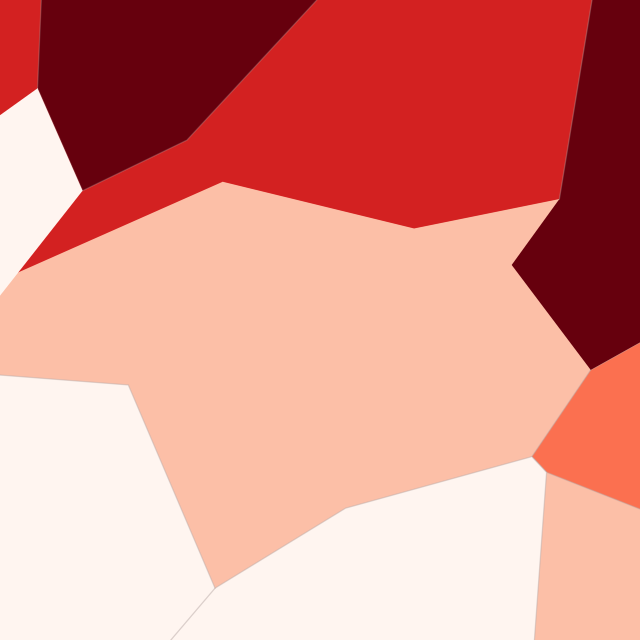
This background is drawn by a WebGL 2 fragment shader. Its source:

```glsl
#version 300 es
precision highp float;
// Flat angular cells in peach, cream and reds, parted by hairline seams.
uniform vec2 u_resolution;
out vec4 outColor;

const vec3 PEACH = vec3(0.988, 0.749, 0.655);
const vec3 CREAM = vec3(1.0, 0.961, 0.941);
const vec3 RED = vec3(0.828, 0.130, 0.130);
const vec3 MAROON = vec3(0.400, 0.0, 0.050);
const vec3 ORANGE = vec3(0.985, 0.440, 0.314);
const vec3 SEAM = vec3(0.72, 0.66, 0.65);

vec2 p;
float soft;

// Signed distance to the line from a to b, positive on its left
float side(float ax, float ay, float bx, float by) {
  vec2 a = vec2(ax, ay), e = normalize(vec2(bx, by) - a), q = p - a;
  return e.x * q.y - e.y * q.x;
}

float min4(float a, float b, float c, float d) {
  return min(min(a, b), min(c, d));
}

// Fill where d is positive, with a faint seam along d = 0
vec3 paint(vec3 base, vec3 fill, float d, float seam) {
  vec3 c = mix(base, fill, smoothstep(-soft, soft, d));
  return mix(c, SEAM, seam * (1.0 - smoothstep(0.0, 2.0 * soft, abs(d))));
}

// Hairline between two points
vec3 hairline(vec3 base, vec2 a, vec2 b, float strength) {
  vec2 e = b - a, q = p - a;
  float d = length(q - e * clamp(dot(q, e) / dot(e, e), 0.0, 1.0));
  return mix(base, SEAM, strength * (1.0 - smoothstep(0.0, 2.0 * soft, d)));
}

void main() {
  p = gl_FragCoord.xy / u_resolution;
  soft = max(0.001, 0.6 / u_resolution.y);
  vec3 color = PEACH;

  // Red band across the top
  float band = max(side(0.031, 0.5755, 0.348, 0.716), side(0.348, 0.716, 0.647, 0.643));
  color = paint(color, RED, min(band, side(0.647, 0.643, 0.874, 0.689)), 0.0);

  // Maroon cell, upper left
  float darkLeft = min4(side(0.0645, 1.0, 0.0586, 0.862), side(0.0586, 0.862, 0.129, 0.702),
                        side(0.129, 0.702, 0.292, 0.781), side(0.292, 0.781, 0.495, 1.0));
  color = paint(color, MAROON, darkLeft, 0.3);

  // Cream wedge on the left edge
  float wedge = min(side(0.0586, 0.862, 0.0, 0.820),
                    min(side(0.129, 0.702, 0.0586, 0.862), side(0.0, 0.538, 0.129, 0.702)));
  color = paint(color, CREAM, wedge, 0.0);

  // Orange cell on the right edge
  float ember = min4(side(0.831, 0.2865, 0.854, 0.262), side(0.854, 0.262, 1.0, 0.2045),
                     side(1.0, 0.465, 0.923, 0.422), side(0.923, 0.422, 0.831, 0.2865));
  color = paint(color, ORANGE, ember, 0.45);

  // Maroon cell, upper right, notched into the peach
  float notch = max(side(0.925, 1.0, 0.874, 0.689), side(0.874, 0.689, 0.7995, 0.586));
  float darkRight = min(notch, min(side(0.7995, 0.586, 0.923, 0.422), side(0.923, 0.422, 1.0, 0.465)));
  color = paint(color, MAROON, darkRight, 0.0);
  color = hairline(color, vec2(0.874, 0.689), vec2(0.925, 1.0), 0.35);

  // Two cream cells along the bottom
  float creamLeft = min(side(0.2005, 0.3985, 0.0, 0.414), side(0.336, 0.081, 0.2005, 0.3985));
  float creamRight = min4(side(0.540, 0.206, 0.336, 0.081), side(0.831, 0.2865, 0.540, 0.206),
                          side(0.835, 0.0, 0.854, 0.262), side(0.854, 0.262, 0.831, 0.2865));
  color = paint(color, CREAM, max(creamLeft, creamRight), 0.45);
  color = hairline(color, vec2(0.336, 0.081), vec2(0.267, 0.0), 0.5);

  outColor = vec4(color, 1.0);
}
```
